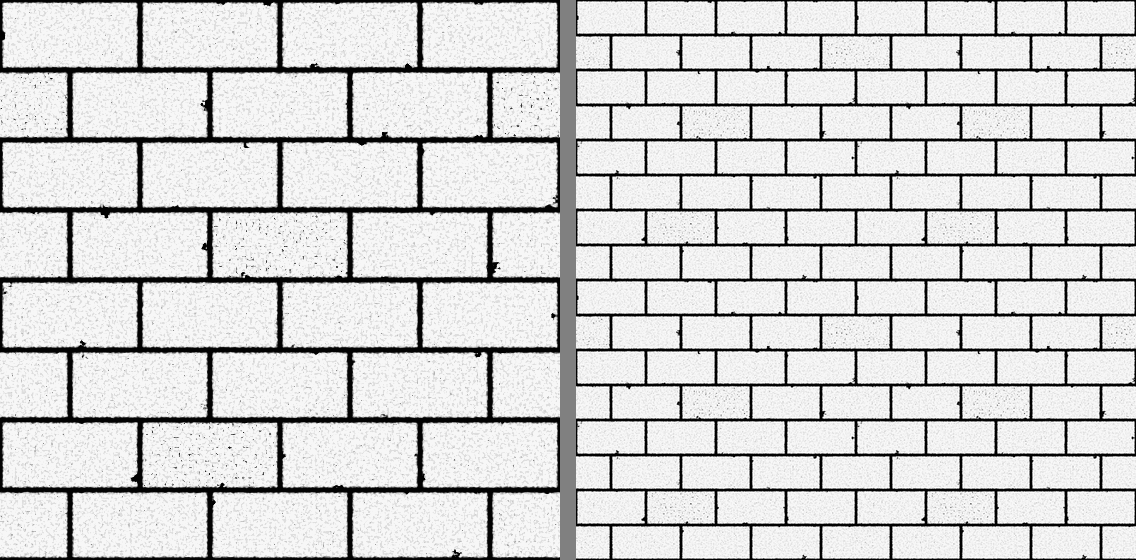
Left: one tile. Right: repeated 2 by 2.
Write a Shadertoy shader that draws this texture map.

```glsl
#define GRID vec2(4.0, 8.0)     // bricks across and down, rows even
#define JOINT 0.0047            // half width of the mortar
#define CORNER 0.0030           // corner radius
#define ROUGHNESS 0.0011        // wobble of the brick edges
#define CHIP_DEPTH 0.0125       // how far chips bite into a brick
#define CHIP_LEVEL 0.31         // higher means fewer chips
#define GRAIN 0.105             // contrast of the fine grain
#define FLECKS 0.22             // darkness of flecks on a clean brick
#define WORN_FLECKS 0.80        // darkness of flecks on a worn brick
#define BRICK_COLOR vec3(0.968)
#define MORTAR_COLOR vec3(0.008)

float hash(uvec3 v) {
    v = v * 1664525u + 1013904223u;
    v.x += v.y * v.z; v.y += v.z * v.x; v.z += v.x * v.y;
    v ^= v >> 16u;
    v.x += v.y * v.z; v.y += v.z * v.x; v.z += v.x * v.y;
    return float(v.x >> 8u) / 16777216.0;
}

float cornerRamp(ivec2 cell, ivec2 corner, vec2 f, int period, uint seed) {
    uvec2 wrapped = uvec2((cell + corner) % period);
    float angle = 6.28319 * hash(uvec3(wrapped, seed));
    return dot(vec2(cos(angle), sin(angle)), f - vec2(corner));
}

// Gradient noise that repeats over the unit square
float noise(vec2 uv, int period, uint seed) {
    vec2 p = uv * float(period);
    ivec2 cell = ivec2(floor(p));
    vec2 f = fract(p);
    vec2 w = f * f * f * (f * (f * 6.0 - 15.0) + 10.0);
    float low = mix(cornerRamp(cell, ivec2(0, 0), f, period, seed),
                    cornerRamp(cell, ivec2(1, 0), f, period, seed), w.x);
    float high = mix(cornerRamp(cell, ivec2(0, 1), f, period, seed),
                     cornerRamp(cell, ivec2(1, 1), f, period, seed), w.x);
    return mix(low, high, w.y);
}

float roundedBox(vec2 p, vec2 halfSize, float radius) {
    vec2 q = abs(p) - halfSize + radius;
    return length(max(q, 0.0)) + min(max(q.x, q.y), 0.0) - radius;
}

// Sparse lattice of heavily worn bricks
float isWorn(vec2 id) {
    float key = mod(2.0 * id.y * id.y + 25.0 * id.x, 30.0);
    return 1.0 - step(0.5, abs(key - 27.0));
}

void mainImage(out vec4 fragColor, in vec2 fragCoord) {
    vec2 uv = fragCoord / iResolution.xy;
    float pixel = 1.0 / min(iResolution.x, iResolution.y);

    // Running bond: even rows shift by half a brick
    vec2 p = uv * GRID;
    float row = floor(p.y);
    p.x -= 0.5 * (1.0 - mod(row, 2.0));
    vec2 id = vec2(mod(floor(p.x), GRID.x), row);
    vec2 local = (fract(p) - 0.5) / GRID;
    uint seed = uint(id.x + id.y * GRID.x) + 20u;
    float worn = isWorn(id);
    float tone = hash(uvec3(seed, 7u, 3u));

    // Brick outline with rough edges and chips
    float edge = roundedBox(local, 0.5 / GRID - JOINT, CORNER);
    float fine = noise(uv, 120, 1u);
    float crumbs = noise(uv, 210, 2u);
    edge += ROUGHNESS * (fine + crumbs);
    float chip = smoothstep(CHIP_LEVEL, 0.55, noise(uv, 24, seed));
    edge += CHIP_DEPTH * chip * clamp(0.55 + 1.1 * fine + 0.5 * crumbs, 0.0, 1.0);

    // Fine grain
    float grain = noise(uv, 233, 3u) + 0.6 * noise(uv, 131, 4u);
    float shade = 1.0 - GRAIN * smoothstep(0.02, 0.42, grain);

    // Flecks, denser and darker on worn bricks
    float patches = 0.75 + 0.8 * noise(uv, 60, 5u);
    float fleck = smoothstep(0.36 - 0.05 * worn, 0.52, noise(uv, 167, 6u));
    float strength = mix(FLECKS * (0.6 + 0.8 * tone), WORN_FLECKS, worn);
    shade *= 1.0 - clamp(fleck * strength * patches, 0.0, 0.95);

    // Pinholes
    float pinhole = smoothstep(0.50, 0.60, noise(uv, 199, 7u));
    shade *= 1.0 - pinhole * mix(0.45, 0.85, worn);

    // Dusty rim
    float rim = smoothstep(-0.0035, 0.0, edge);
    shade *= 1.0 - rim * clamp(0.16 + 0.5 * crumbs, 0.0, 0.5);

    float mortar = smoothstep(-pixel, pixel, edge);
    vec3 color = mix(BRICK_COLOR * shade, MORTAR_COLOR, mortar);
    fragColor = vec4(color, 1.0);
}
```
